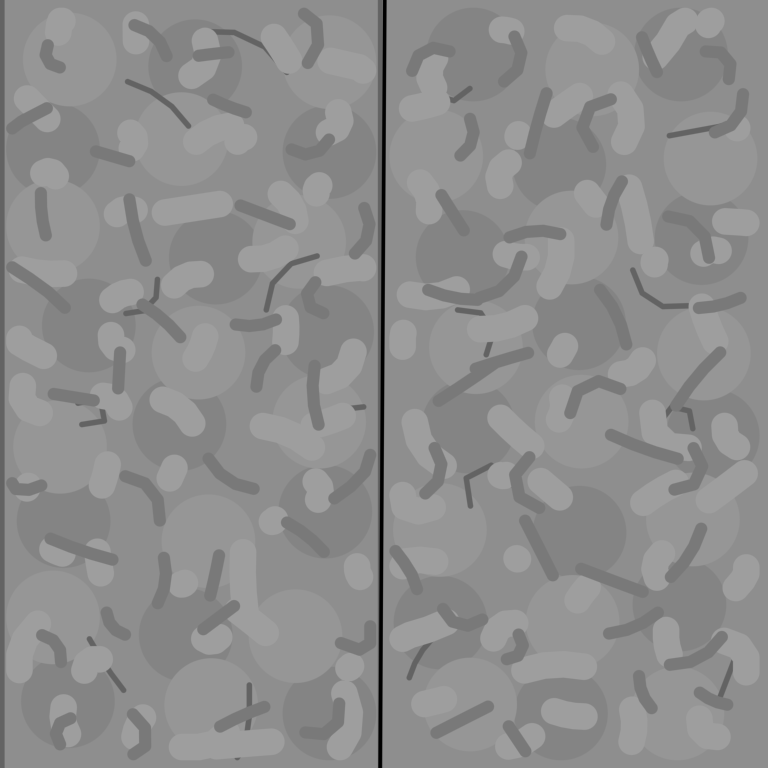
Give the GLSL for this pattern, as a Shadertoy shader.

```glsl
// Two grey panels of overlapping soft-toned discs, thin bent cracks and round-ended
// strokes, parted by a slightly leaning black line. Every layer is a jittered grid
// of distance functions, clamped to stay inside its panel.

#define DISC_RADIUS 0.061
#define CRACK_RADIUS 0.0036
#define LIGHT_RADIUS 0.0173
#define DARK_RADIUS 0.0079
#define BASE_GREY 0.556
#define DARK_DISC_GREY 0.518
#define LIGHT_DISC_GREY 0.587
#define LIGHT_STROKE_GREY 0.62
#define DARK_STROKE_GREY 0.475
#define CRACK_GREY 0.39

const vec2 PANEL_SIZE = vec2(0.482, 0.98);

vec4 hash4(vec2 cell, float seed) {
    vec4 p = fract(vec4(cell, seed, cell.x + seed) * vec4(0.1031, 0.1030, 0.0973, 0.1099));
    p += dot(p, p.wzxy + 33.33);
    return fract((p.xxyz + p.yzzw) * p.zywx);
}

float segmentDistance(vec2 p, vec2 a, vec2 b) {
    vec2 ab = b - a;
    float t = clamp(dot(p - a, ab) / max(dot(ab, ab), 1e-7), 0.0, 1.0);
    return length(p - a - ab * t);
}

bool outside(vec2 cell, vec2 grid) {
    return any(lessThan(cell, vec2(0.0))) || any(greaterThanEqual(cell, grid));
}

// Nearest dark disc in x, nearest light disc in y
vec2 discLayer(vec2 p, float panel) {
    vec2 grid = vec2(3.0, 8.0), size = PANEL_SIZE / grid;
    vec2 home = floor(p / size);
    vec2 nearest = vec2(1.0);
    for (int j = -1; j <= 1; j++)
    for (int i = -1; i <= 1; i++) {
        vec2 cell = home + vec2(i, j);
        if (outside(cell, grid)) continue;
        vec4 h = hash4(cell, 11.0 + panel * 37.0);
        vec2 center = (cell + 0.5) * size + (h.xy - 0.5) * vec2(0.065, 0.045);
        center = clamp(center, vec2(DISC_RADIUS), PANEL_SIZE - DISC_RADIUS);
        float d = length(p - center) - DISC_RADIUS;
        if (mod(cell.x + cell.y + panel, 2.0) < 0.5) nearest.x = min(nearest.x, d);
        else nearest.y = min(nearest.y, d);
    }
    return nearest;
}

// Bent three-part strokes; lengths holds the shortest and longest part
float strokeLayer(vec2 p, vec2 grid, float radius, vec2 lengths, float bend, float seed) {
    vec2 size = PANEL_SIZE / grid;
    vec2 home = floor(p / size);
    float nearest = 1.0;
    for (int j = -1; j <= 1; j++)
    for (int i = -1; i <= 1; i++) {
        vec2 cell = home + vec2(i, j);
        if (outside(cell, grid)) continue;
        vec4 h = hash4(cell, seed);
        vec4 k = hash4(cell, seed + 5.7);
        float part = mix(lengths.x, lengths.y, h.z);
        float angle = 6.2832 * h.w;
        float s = 2.0 * k.x - 1.0;
        float turn = bend * s * abs(s);
        vec2 a = (cell + 0.5 + 0.7 * (h.xy - 0.5)) * size;
        a -= 1.5 * part * vec2(cos(angle), sin(angle));
        angle -= turn;
        for (int n = 0; n < 3; n++) {
            vec2 b = a + part * vec2(cos(angle), sin(angle));
            vec2 lo = vec2(radius), hi = PANEL_SIZE - radius;
            nearest = min(nearest, segmentDistance(p, clamp(a, lo, hi), clamp(b, lo, hi)));
            a = b;
            angle += turn;
        }
    }
    return nearest - radius;
}

float cover(float d) {
    float edge = 0.8 / iResolution.y;
    return 1.0 - smoothstep(-edge, edge, d);
}

void mainImage(out vec4 fragColor, in vec2 fragCoord) {
    vec2 uv = fragCoord / iResolution.xy;
    float panel = step(0.5, uv.x);
    vec2 p = uv - vec2(mix(0.008, 0.507, panel), 0.01);
    float seed = 3.0 + 41.0 * panel;

    // Discs
    vec2 discs = discLayer(p, panel);
    float grey = mix(BASE_GREY, DARK_DISC_GREY, cover(discs.x));
    grey = mix(grey, LIGHT_DISC_GREY, cover(discs.y));

    // Cracks lie below the broad light strokes, narrow dark strokes on top
    float cracks = strokeLayer(p, vec2(2.0, 4.0), CRACK_RADIUS, vec2(0.02, 0.045), 1.9, seed);
    float lights = strokeLayer(p, vec2(5.0, 10.0), LIGHT_RADIUS, vec2(0.0, 0.027), 0.7, seed + 13.0);
    float darks = strokeLayer(p, vec2(4.0, 9.0), DARK_RADIUS, vec2(0.013, 0.031), 0.9, seed + 29.0);
    grey = mix(grey, CRACK_GREY, cover(cracks));
    grey = mix(grey, LIGHT_STROKE_GREY, cover(lights));
    grey = mix(grey, DARK_STROKE_GREY, cover(darks));

    // Dark strip at the left edge of each half, then the leaning divider
    float strip = min(uv.x - 0.006, abs(uv.x - 0.495) - 0.003);
    grey = mix(grey, CRACK_GREY, cover(strip));
    float divider = abs(uv.x - mix(0.495, 0.501, uv.y)) - 0.0024;
    grey = mix(grey, 0.0, cover(divider));

    fragColor = vec4(vec3(grey), 1.0);
}
```
